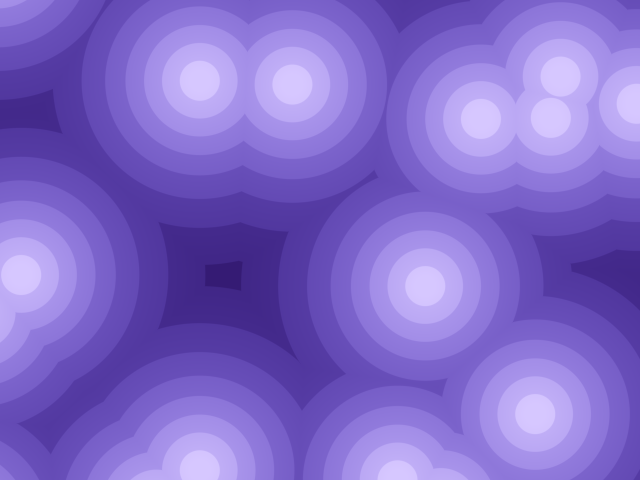
Reproduce this background procedurally as a Shadertoy shader.

```glsl
// Violet contour rings around scattered points: the distance to the nearest
// jittered grid point is cut into bands that widen outward, each band with a
// faint inner gradient, then coloured from pale lilac to deep indigo.

const float CELL_SIZE = 0.37;     // grid spacing, in canvas heights
const float JITTER = 1.5;         // above 1 lets points cluster and leave gaps
const float BAND_COUNT = 8.0;
const float BAND_SHADING = 0.25;  // share of smooth gradient inside a band

vec2 hash2(vec2 p) {
    vec2 k = vec2(dot(p, vec2(127.1, 311.7)), dot(p, vec2(269.5, 183.3)));
    return fract(sin(k) * 43758.5453);
}

// Distance to the nearest scattered point, in the units of p.
float nearestPoint(vec2 p, float cellSize, float jitter) {
    vec2 q = p / cellSize;
    vec2 cell = floor(q);
    float nearest = 1e3;
    for (int y = -2; y <= 2; y++) {
        for (int x = -2; x <= 2; x++) {
            vec2 id = cell + vec2(x, y);
            vec2 center = id + 0.5 + (hash2(id) - 0.5) * jitter;
            nearest = min(nearest, distance(q, center));
        }
    }
    return nearest * cellSize;
}

// Outer radius of a band: even near the center, wider far out.
float bandRadius(float i) {
    return 0.0417 + 0.037 * i + 1.93e-5 * pow(i, 4.3);
}

// Band index at distance d, with smoothed edges and slight shading.
float bandLevel(float d, float edge, float shading) {
    float stepped = 0.0;
    float ramp = 0.0;
    float inner = 0.0;
    for (float i = 0.0; i < BAND_COUNT; i++) {
        float outer = bandRadius(i);
        stepped += smoothstep(outer - edge, outer + edge, d);
        ramp += clamp((d - inner) / (outer - inner), 0.0, 1.0);
        inner = outer;
    }
    return mix(stepped, ramp - 0.5, shading);
}

// Curved blend from the bright core to the dark gaps.
vec3 palette(float t) {
    const vec3 core = vec3(0.84, 0.78, 1.00);
    const vec3 middle = vec3(0.43, 0.32, 0.86);
    const vec3 gap = vec3(0.20, 0.10, 0.44);
    return mix(mix(core, middle, t), mix(middle, gap, t), t);
}

void mainImage(out vec4 fragColor, in vec2 fragCoord) {
    vec2 uv = fragCoord / iResolution.y;
    float edge = 0.75 / iResolution.y;

    float d = nearestPoint(uv, CELL_SIZE, JITTER);
    float level = bandLevel(d, edge, BAND_SHADING);

    fragColor = vec4(palette(clamp(level / BAND_COUNT, 0.0, 1.0)), 1.0);
}
```
